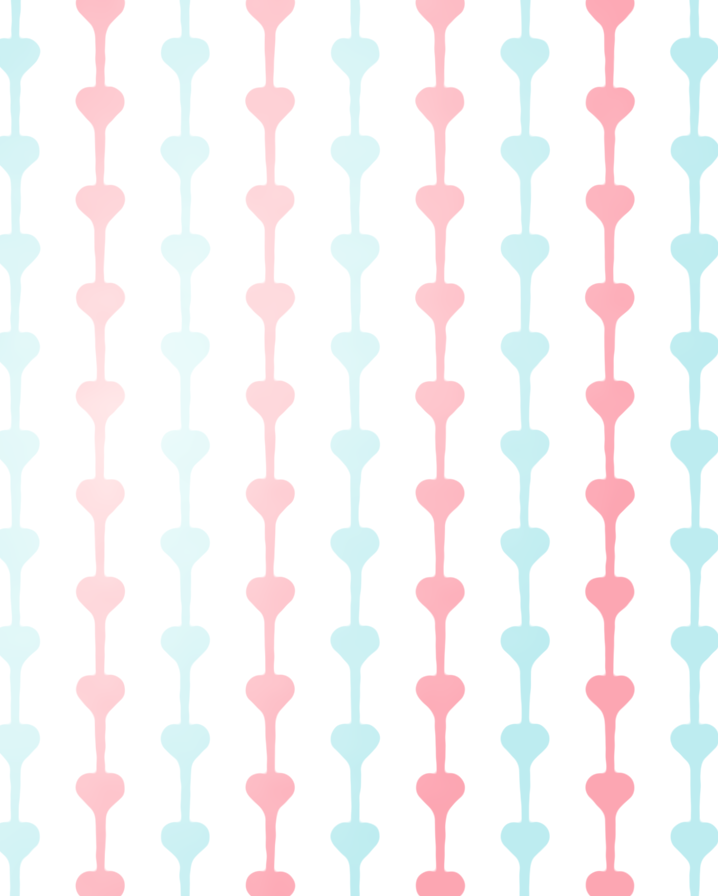
This pattern is drawn by a Shadertoy shader. Its source:

```glsl
// Vertical garlands of hearts, alternating mint and pink, with a soft watercolour fade.

const float COLUMN_PITCH = 0.0948;   // all lengths are in canvas heights
const float FIRST_COLUMN = 0.0172;
const float HEART_PITCH = 0.1094;
const float MINT_TIP = 0.0324;
const float HEART_SCALE = 0.0453;
const float STRAND_HALF_WIDTH = 0.0052;

float hash(vec2 p) {
    p = fract(p * vec2(0.1731, 0.3917));
    p += dot(p, p.yx + 23.7);
    return fract(p.x * p.y * 37.3);
}

float valueNoise(vec2 p) {
    vec2 cell = floor(p);
    vec2 f = fract(p);
    f = f * f * (3.0 - 2.0 * f);
    float low = mix(hash(cell), hash(cell + vec2(1, 0)), f.x);
    float high = mix(hash(cell + vec2(0, 1)), hash(cell + vec2(1, 1)), f.x);
    return mix(low, high, f.y);
}

float smoothMin(float a, float b, float k) {
    float h = max(k - abs(a - b), 0.0) / k;
    return min(a, b) - 0.25 * h * h * k;
}

// Signed distance to a heart of about unit height, tip at the origin.
float heartDistance(vec2 p) {
    p.x = abs(p.x);
    if (p.x + p.y > 1.0) return length(p - vec2(0.25, 0.75)) - sqrt(2.0) / 4.0;
    vec2 toNotch = p - vec2(0.0, 1.0);
    vec2 toSide = p - 0.5 * max(p.x + p.y, 0.0);
    float d = sqrt(min(dot(toNotch, toNotch), dot(toSide, toSide)));
    return d * sign(p.x - p.y);
}

// One heart with its strand; the strand narrows midway between hearts.
float garlandDistance(vec2 p, float lean) {
    float heart = heartDistance(p / HEART_SCALE) * HEART_SCALE;
    float taper = 0.0007 * cos(6.2832 * p.y / HEART_PITCH);
    float strand = abs(p.x - lean) - STRAND_HALF_WIDTH - taper;
    return smoothMin(heart, strand, 0.006);
}

// Pigment strength: a pale slanted oval at the left, richer towards the edges.
float pigment(vec2 p) {
    vec2 q = p - vec2(0.14, 0.54);
    vec2 axis = normalize(vec2(0.5, 0.87));
    float along = dot(q, axis);
    float across = dot(q, vec2(axis.y, -axis.x));
    float fade = length(vec2(along * 0.72, across * 1.25));
    float blotches = valueNoise(p * 5.0 + 3.0) - 0.5;
    float grain = valueNoise(p * 42.0) - 0.5;
    return clamp(0.05 + 1.45 * fade + 0.16 * blotches + 0.06 * grain, 0.0, 1.0);
}

vec3 garlandColor(bool isPink, float strength) {
    vec3 mint = mix(vec3(0.95, 0.992, 0.988), vec3(0.74, 0.925, 0.94), strength);
    vec3 pink = mix(vec3(1.0, 0.93, 0.93), vec3(0.99, 0.65, 0.70), strength);
    return isPink ? pink : mint;
}

void mainImage(out vec4 fragColor, in vec2 fragCoord) {
    vec2 p = fragCoord / iResolution.y;
    float pixel = 1.0 / iResolution.y;

    // Columns alternate in colour and are staggered by half a repeat.
    float column = floor((p.x - FIRST_COLUMN) / COLUMN_PITCH + 0.5);
    bool isPink = mod(column, 2.0) > 0.5;
    float tip = MINT_TIP + (isPink ? 0.5 * HEART_PITCH : 0.0);

    // Repeat the heart along its column, splitting cells below the tip.
    float split = 0.03;
    float y = mod(p.y - tip + split, HEART_PITCH) - split;
    vec2 local = vec2(p.x - FIRST_COLUMN - column * COLUMN_PITCH, y);

    // Slight hand-drawn wander of strand and outline.
    float lean = 0.0016 * (valueNoise(vec2(column * 7.0, p.y * 14.0)) - 0.5);
    float roughness = 0.0012 * (valueNoise(p * 90.0) - 0.5);
    float d = garlandDistance(local, lean) + roughness;

    float coverage = 1.0 - smoothstep(-pixel, pixel, d);
    vec3 color = mix(vec3(1.0), garlandColor(isPink, pigment(p)), coverage);
    fragColor = vec4(color, 1.0);
}
```
